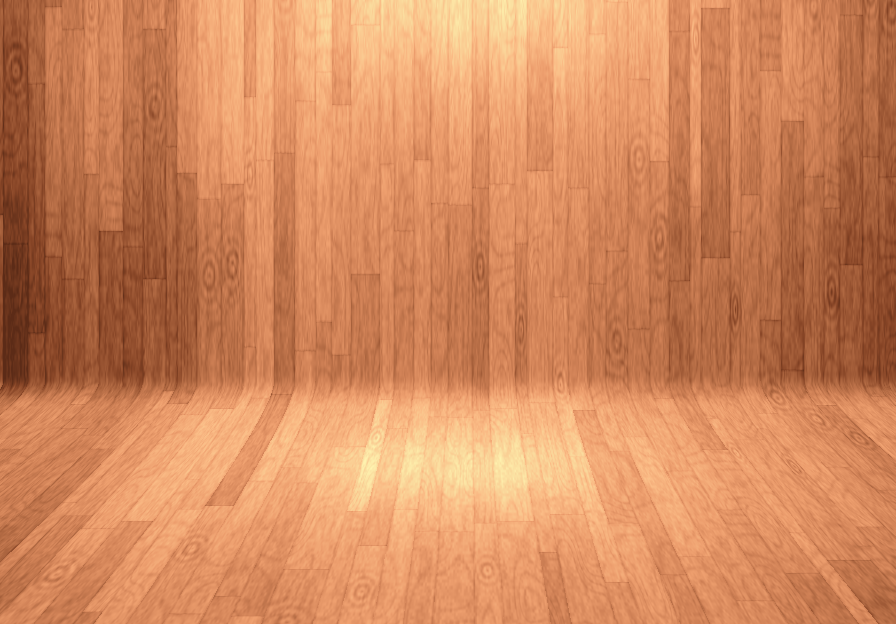
Give the GLSL for this background, as a Shadertoy shader.

```glsl
const float SEAM = 0.39;          // height where the wall starts to bend
const float CENTER = 0.523;       // vanishing axis of the floor
const float PLANKS = 46.0;        // planks across the wall
const float JOINTS = 2.5;         // boards along one canvas height

float hash(vec2 p) {
    vec3 q = fract(vec3(p.xyx) * vec3(0.1031, 0.1030, 0.0973));
    q += dot(q, q.yzx + 33.33);
    return fract((q.x + q.y) * q.z);
}

float noise(vec2 p) {
    vec2 i = floor(p), f = fract(p);
    f = f * f * (3.0 - 2.0 * f);
    float low = mix(hash(i), hash(i + vec2(1, 0)), f.x);
    float high = mix(hash(i + vec2(0, 1)), hash(i + vec2(1, 1)), f.x);
    return mix(low, high, f.y);
}

float glow(vec2 p, vec2 center, vec2 radius) {
    vec2 d = (p - center) / radius;
    return exp(-dot(d, d));
}

// Widening of the planks as they sweep towards the viewer
float floorScale(float y) {
    float t = max(SEAM - y, 0.0);
    return 1.0 + 2.2 * t * t / (t + 0.05);
}

// Plank index, position inside it (0..1) and its width
vec3 plankCell(float x) {
    float i = floor(x);
    float f = x - i;
    float split = 0.55 * hash(vec2(i, 3.0));
    if (f < split) {
        float previous = 0.55 * hash(vec2(i - 1.0, 3.0));
        float width = 1.0 + split - previous;
        return vec3(i - 1.0, (f + 1.0 - previous) / width, width);
    }
    float width = 1.0 + 0.55 * hash(vec2(i + 1.0, 3.0)) - split;
    return vec3(i, (f - split) / width, width);
}

float edgeLine(float position, float size, float thickness) {
    float d = min(position, 1.0 - position) * size;
    return 1.0 - smoothstep(0.0, thickness, d);
}

// Fibres, flowing growth rings and an occasional eye
float grain(vec2 p, vec2 local, float seed) {
    float fibres = noise(vec2(p.x * 9.0, p.y * 24.0) + seed * 71.0) - 0.5;
    float pores = noise(vec2(p.x * 17.0, p.y * 110.0)) - 0.5;
    float flow = noise(vec2(p.x * 1.3, p.y * 7.0) + seed * 37.0);
    float rings = pow(0.5 + 0.5 * sin(flow * 32.0 + p.x * 3.0), 4.0);
    vec2 eye = (local - vec2(0.5, 0.3 + 0.4 * seed)) * vec2(2.0, 9.0);
    float d = length(eye) + 0.3 * flow;
    float knot = step(0.84, seed) * exp(-d * d * 0.7) * (0.4 + 0.6 * sin(d * 13.0));
    return 0.5 * fibres + 0.6 * pores - 0.38 * rings - 0.9 * knot;
}

// Brightness as a position on the wood colour ramp
float lighting(vec2 uv) {
    float side = abs(uv.x - 0.515) * 2.0;
    float wall = mix(2.75, 4.15, smoothstep(0.42, 0.97, uv.y)) - 2.1 * pow(side, 2.4);
    wall += 1.5 * glow(uv, vec2(0.43, 1.04), vec2(0.13, 0.16));
    wall += 1.7 * glow(uv, vec2(0.60, 1.04), vec2(0.12, 0.16));
    float ground = 4.1 - 0.95 * pow(side, 1.8) - 0.5 * smoothstep(0.2, 0.0, uv.y);
    ground += 1.0 * glow(uv, vec2(0.5, 0.26), vec2(0.3, 0.11));
    ground += 0.8 * glow(uv, vec2(0.43, 0.255), vec2(0.07, 0.055));
    ground += 1.0 * glow(uv, vec2(0.56, 0.25), vec2(0.08, 0.06));
    return mix(ground, wall, smoothstep(0.345, 0.405, uv.y));
}

vec3 woodRamp(float level) {
    vec3 tones[8] = vec3[8](
        vec3(0.36, 0.17, 0.09), vec3(0.53, 0.27, 0.15),
        vec3(0.68, 0.40, 0.25), vec3(0.82, 0.51, 0.34),
        vec3(0.93, 0.62, 0.43), vec3(0.98, 0.73, 0.52),
        vec3(0.98, 0.85, 0.61), vec3(1.00, 0.97, 0.70));
    vec3 color = tones[0];
    for (int i = 1; i < 8; i++)
        color = mix(color, tones[i], clamp(level - float(i - 1), 0.0, 1.0));
    return color;
}

void mainImage(out vec4 fragColor, in vec2 fragCoord) {
    vec2 uv = fragCoord / iResolution.xy;

    // Unroll the curved surface into flat plank coordinates
    float scale = floorScale(uv.y);
    float across = (CENTER + (uv.x - CENTER) / scale) * PLANKS;
    float along = uv.y - 0.9 * (1.0 - 1.0 / scale);

    // Boards with staggered end joints
    vec3 plank = plankCell(across);
    float board = along * JOINTS + 9.0 * hash(vec2(plank.x, 8.0));
    vec2 id = vec2(plank.x, floor(board));
    vec2 local = vec2(plank.y, fract(board));
    float seed = hash(id + 20.0);
    float tone = 0.95 * (seed - 0.5) + 0.65 * (hash(vec2(plank.x, 5.0)) - 0.5);

    // Dark gaps between boards
    float sideGap = edgeLine(local.x, plank.z, 0.04 + 1.2 * PLANKS / (iResolution.x * scale));
    float endGap = edgeLine(local.y, 1.0, 0.002 + 1.5 * JOINTS / iResolution.y);

    float level = lighting(uv) + tone + 0.12;
    level += grain(vec2(across, along), local, hash(id + 50.0));
    level -= 0.5 * sideGap + 0.4 * endGap;
    fragColor = vec4(woodRamp(level), 1.0);
}
```
